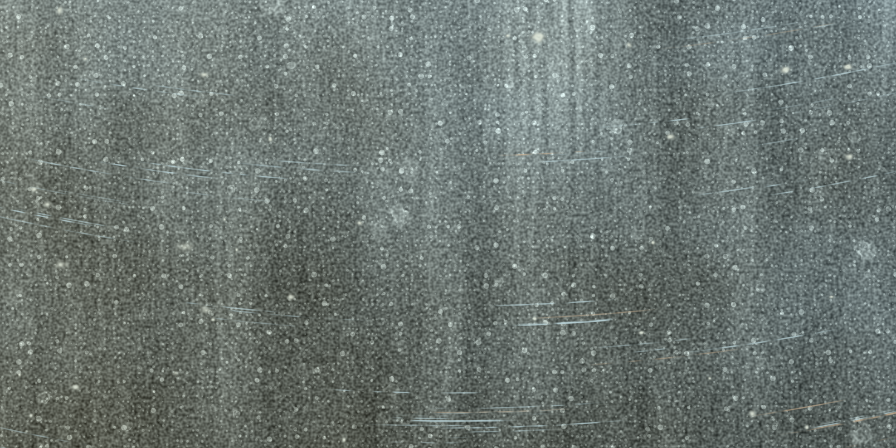
Give the GLSL for this texture, as a Shadertoy shader.

```glsl
// Worn, dusty sheet of grey-green metal or glass: broad uneven tone, fine grain
// and dust from gradient noise and jittered cells, vertical smears, shallow
// arcing scratches in bundles, dried droplet marks and a few bright chips.

const vec3 SHADOW = vec3(0.275, 0.305, 0.292);
const vec3 LIGHT = vec3(0.66, 0.71, 0.69);
const vec3 COOL_SCRATCH = vec3(0.72, 0.82, 0.84);
const vec3 WARM_SCRATCH = vec3(0.80, 0.70, 0.58);
const vec3 CHIP = vec3(0.90, 0.93, 0.87);

// Integer hash: two random values in 0..1 per lattice point
vec2 hash2(vec2 cell) {
    uvec2 v = uvec2(ivec2(floor(cell)) + 32768);
    v = v * 1664525u + 1013904223u;
    v.x += v.y * 1664525u;
    v.y += v.x * 1664525u;
    v ^= v >> 16u;
    v.x += v.y * 1664525u;
    v.y += v.x * 1664525u;
    v ^= v >> 16u;
    return vec2(v & 65535u) / 65535.0;
}

float cornerSlope(vec2 cell, vec2 offset) {
    float angle = 6.2832 * hash2(cell).x;
    return dot(vec2(cos(angle), sin(angle)), offset);
}

float gradientNoise(vec2 p) {
    vec2 i = floor(p), f = fract(p), e = vec2(1, 0);
    vec2 u = f * f * f * (f * (f * 6.0 - 15.0) + 10.0);
    float low = mix(cornerSlope(i, f), cornerSlope(i + e, f - e), u.x);
    float high = mix(cornerSlope(i + e.yx, f - e.yx), cornerSlope(i + 1.0, f - 1.0), u.x);
    return mix(low, high, u.y);
}

float fbm(vec2 p) {
    float sum = 0.0, gain = 1.0;
    for (int i = 0; i < 4; i++) {
        sum += gain * gradientNoise(p);
        p = mat2(1.6, 1.2, -1.2, 1.6) * p + 7.3;
        gain *= 0.5;
    }
    return sum;
}

// One jittered dust dot in a share of the cells
float dust(vec2 p, float frequency, float share, float px) {
    vec2 q = p * frequency, cell = floor(q);
    vec2 rnd = hash2(cell + 311.0), pick = hash2(cell + 977.0);
    float radius = mix(0.12, 0.30, pick.y), soft = px * frequency * 0.6;
    float d = length(fract(q) - mix(vec2(0.3), vec2(0.7), rnd));
    return step(pick.x, share) * (1.0 - smoothstep(radius - soft, radius + soft, d));
}

// Hairline following a shallow arc that sags in the middle of the canvas
float scratch(vec2 p, vec2 centre, float halfLength, float width, float px) {
    float sag = 0.11 * (pow(abs(p.x - 1.0), 2.0) - pow(abs(centre.x - 1.0), 2.0));
    float line = 1.0 - smoothstep(0.0, width + px, abs(p.y - centre.y - sag));
    return line * (1.0 - smoothstep(halfLength * 0.5, halfLength, abs(p.x - centre.x)));
}

// Dried droplet: faint fill with a broken, brighter rim
float droplet(vec2 p, vec2 centre, float radius, float wobble) {
    float d = length(p - centre) / radius + 0.7 * wobble;
    float fill = 1.0 - smoothstep(0.75, 1.1, d);
    float rim = exp(-pow((d - 0.85) * 6.0, 2.0)) * smoothstep(-0.3, 0.3, wobble);
    return 0.45 * fill + 0.6 * rim;
}

// Pale vertical wipe marks, strongest in a band near the top
float smears(vec2 p) {
    float sway = 0.05 * gradientNoise(vec2(p.x * 2.0, p.y * 2.5));
    float fibres = gradientNoise(vec2((p.x + sway) * 55.0, p.y * 2.2));
    float bands = gradientNoise(vec2((p.x + sway) * 9.0, p.y * 1.3 + 4.0));
    float wipe = exp(-pow((p.x - 1.25) * 9.0, 2.0)) * smoothstep(0.35, 1.0, p.y);
    float crease = exp(-abs(gradientNoise(vec2((p.x + sway) * 4.0, p.y * 0.9 + 9.0))) * 30.0);
    return 0.24 * bands + 0.12 * fibres + wipe * (0.32 + 0.5 * fibres)
         + 0.13 * crease * smoothstep(-0.2, 0.4, fibres + bands);
}

void mainImage(out vec4 fragColor, in vec2 fragCoord) {
    float px = 1.0 / iResolution.y;
    vec2 p = fragCoord * px;

    // Broad tone, lighter to the top
    float clouds = fbm(p * vec2(1.6, 2.2) + 3.0);
    float tone = 0.33 + 0.38 * (p.y - 0.5) + 0.24 * clouds + smears(p);

    // Grain and dust
    float grain = 0.36 * gradientNoise(p * 101.0) + 0.50 * gradientNoise(p.yx * 157.0 + 40.0);
    tone += grain + 0.14 * gradientNoise(p * 38.0);
    tone += 0.42 * dust(p, 92.0, 0.34, px) + 0.55 * dust(p + 0.37, 47.0, 0.13, px);

    // Droplet marks
    float wobble = gradientNoise(p * 42.0) + 0.5 * gradientNoise(p * 90.0);
    for (int i = 0; i < 38; i++) {
        vec2 rnd = hash2(vec2(i, 21)), size = hash2(vec2(i, 57));
        float radius = mix(0.010, 0.027, size.x * size.x);
        tone += mix(0.15, 0.55, size.y) * droplet(p, rnd * vec2(2, 1), radius, wobble);
    }
    vec3 color = mix(SHADOW, LIGHT, max(tone, -0.4));
    color += vec3(-0.012, 0.0, 0.016) * (p.x - 1.0 + 1.5 * (p.y - 0.5) + clouds);

    // Scratches in bundles of three
    float wear = smoothstep(-0.35, 0.25, gradientNoise(p * vec2(28.0, 60.0)));
    for (int i = 0; i < 66; i++) {
        vec2 bundle = hash2(vec2(i / 3, 83)), rnd = hash2(vec2(i, 131)), look = hash2(vec2(i, 173));
        vec2 centre = bundle * vec2(2, 1) + (rnd - 0.5) * vec2(0.30, 0.07);
        float mark = scratch(p, centre, mix(0.05, 0.24, look.x), 0.0008, px);
        vec3 tint = mix(COOL_SCRATCH, WARM_SCRATCH, step(0.8, bundle.x * 0.3 + look.y * 0.7));
        color = mix(color, tint, mark * wear * mix(0.25, 0.85, rnd.y));
    }

    // Bright ragged chips
    for (int i = 0; i < 34; i++) {
        vec2 rnd = hash2(vec2(i, 211)), size = hash2(vec2(i, 257));
        vec2 d = (p - rnd * vec2(2, 1)) * vec2(mix(0.6, 1.2, size.y), 1.0);
        float radius = mix(0.003, 0.009, size.x * size.x);
        float chip = exp(-pow(length(d) / radius + 0.9 * wobble, 2.0));
        color = mix(color, CHIP, 0.85 * chip);
    }
    fragColor = vec4(clamp(color, 0.0, 1.0), 1.0);
}
```
